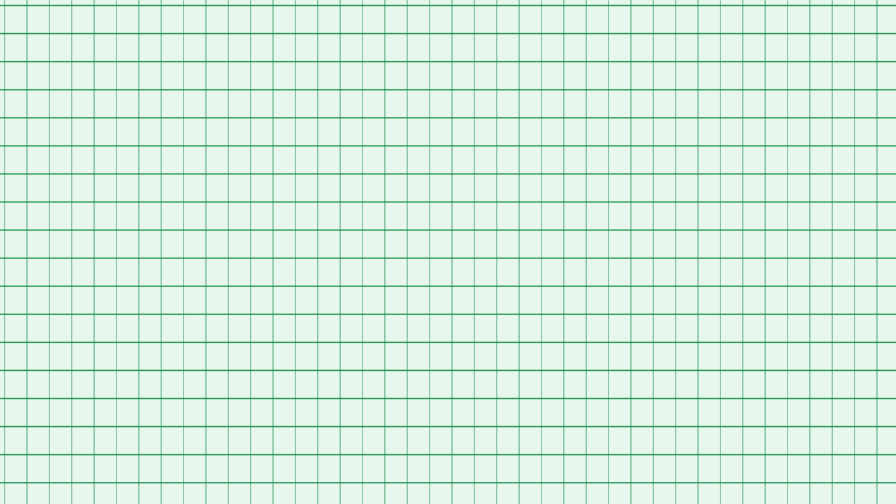
This pattern is drawn by a Shadertoy shader. Its source:

```glsl
// Ruled ledger grid: thin green lines on pale mint paper, about 40 columns by 18 rows.
// Each axis repeats one line by its pitch; edges are smoothed by the share of a
// slightly widened pixel that the line covers. Lengths are fractions of canvas height.

const vec3 PAPER = vec3(0.908, 0.968, 0.930);
const vec3 INK = vec3(0.040, 0.530, 0.260);

const vec2 PITCH = vec2(0.04438, 0.05570);      // column and row spacing
const vec2 FIRST_LINE = vec2(0.0092, 0.9891);   // leftmost column, topmost row
const vec2 LINE_WIDTH = vec2(0.00113, 0.00229); // columns are finer than rows
const float SOFTNESS = 1.35;                    // filter width in pixels

// Signed offset from the nearest of a series of evenly spaced lines.
float offsetToLine(float position, float first, float pitch) {
    return (fract((position - first) / pitch + 0.5) - 0.5) * pitch;
}

// Share of a filter interval, centred at the offset, that the line covers.
float lineCoverage(float offset, float width, float filterWidth) {
    float low = max(offset - 0.5 * filterWidth, -0.5 * width);
    float high = min(offset + 0.5 * filterWidth, 0.5 * width);
    return max(high - low, 0.0) / filterWidth;
}

// Ink coverage of one family of parallel lines.
float ruling(float position, float first, float pitch, float width, float filterWidth) {
    return lineCoverage(offsetToLine(position, first, pitch), width, filterWidth);
}

void mainImage(out vec4 fragColor, in vec2 fragCoord) {
    vec2 p = fragCoord / iResolution.y;
    float filterWidth = SOFTNESS / iResolution.y;

    float columns = ruling(p.x, FIRST_LINE.x, PITCH.x, LINE_WIDTH.x, filterWidth);
    float rows = ruling(p.y, FIRST_LINE.y, PITCH.y, LINE_WIDTH.y, filterWidth);

    // Union of both rulings, so crossings never exceed full ink.
    float ink = 1.0 - (1.0 - columns) * (1.0 - rows);
    fragColor = vec4(mix(PAPER, INK, ink), 1.0);
}
```
